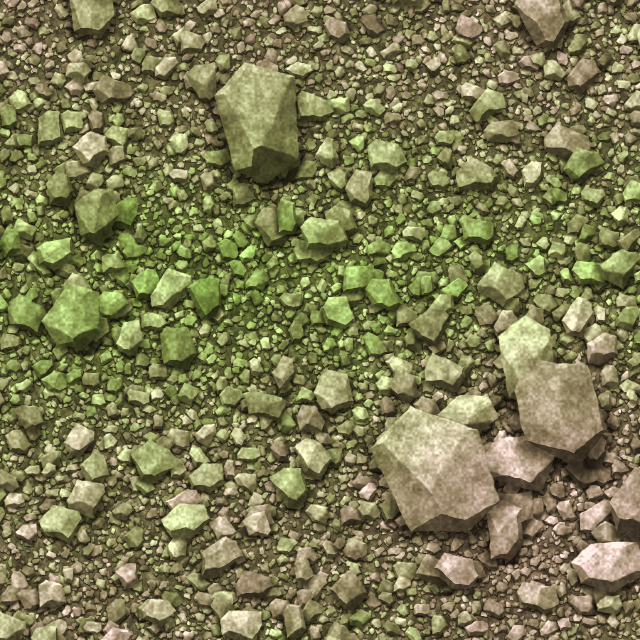
Give the GLSL for this texture, as a Shadertoy shader.

```glsl
#define FINEST_CELLS 92.0
#define LAYER_RATIO 0.56
#define LAYERS 6
#define FACETS 9
#define AMBIENT 0.20
#define DIFFUSE 0.53
#define EXPOSURE 1.14
#define SHADOW 0.62
#define ROUGHNESS 0.75
#define WARP 0.007
#define SOFTNESS 0.0013

const float TAU = 6.2832;
const vec3 SHADE_COLOR = vec3(0.02, 0.01, 0.0);
const vec3 STONE_COLOR = vec3(0.52, 0.505, 0.315);
const vec3 SUNLIT_COLOR = vec3(0.98, 1.0, 0.79);
const vec3 MOSS_SHIFT = vec3(-0.09, 0.04, -0.18);
const vec2 BOULDER_SPOT = vec2(0.83, 0.3);

vec3 hash3(vec2 p) {
    vec3 q = fract(p.xyx * vec3(0.1031, 0.1030, 0.0973));
    q += dot(q, q.yxz + 33.33);
    return fract((q.xxy + q.yzz) * q.zyx);
}

float valueNoise(vec2 p) {
    vec2 i = floor(p), f = fract(p);
    f = f * f * (3.0 - 2.0 * f);
    vec2 e = vec2(0.0, 1.0);
    return mix(mix(hash3(i).x, hash3(i + e.yx).x, f.x),
               mix(hash3(i + e.xy).x, hash3(i + e.yy).x, f.x), f.y);
}

float fbm(vec2 p) {
    float sum = 0.0, amp = 0.5;
    for (int i = 0; i < 4; i++) {
        sum += amp * valueNoise(p);
        p = mat2(1.6, 1.2, -1.2, 1.6) * p + 7.3;
        amp *= 0.6;
    }
    return sum / 1.088;
}

// Chance that a cell holds a stone: coarse ones favour the middle band
float stoneChance(vec2 centre, float coarse) {
    float band = (1.0 - smoothstep(0.55, 1.05, centre.y))
               * mix(0.55, 1.0, smoothstep(0.1, 0.35, centre.y));
    float boulders = 1.0 - smoothstep(0.12, 0.26, length(centre - BOULDER_SPOT));
    return mix(0.95, 0.08, coarse) * mix(1.0, band, coarse)
         + 0.8 * pow(coarse, 4.0) * boulders;
}

// Convex faceted stone: x = distance inside its outline, y = lit brightness
vec2 stone(vec2 p, vec2 seed, float size, float soft) {
    vec3 light = normalize(vec3(-0.28, 0.75, 0.6));
    float axisAngle = TAU * hash3(seed + 3.7).y;
    vec2 axis = vec2(cos(axisAngle), sin(axisAngle));
    float edge = 9.0, height = 9.0, lit = 0.0;
    for (int i = 0; i < FACETS; i++) {
        vec3 rnd = hash3(seed + float(i) * 17.31);
        float angle = TAU * (float(i) + 0.65 * rnd.x) / 6.0;
        vec2 dir = vec2(cos(angle), sin(angle));
        float steep = mix(0.6, 2.2, rnd.y), base;
        if (i < 6) {
            float reach = size * (0.6 + 0.4 * abs(dot(dir, axis))) * mix(0.8, 1.0, rnd.z);
            edge = min(edge, reach - dot(dir, p));
            base = reach * steep;
        } else {
            steep *= 0.25;
            base = size * mix(0.3, 0.4, rnd.z);
        }
        float plane = base - dot(dir, p) * steep;
        float facing = max(dot(normalize(vec3(dir * steep, 1.0)), light), 0.0);
        float front = clamp(0.5 + 0.5 * (height - plane) / soft, 0.0, 1.0);
        lit = mix(lit, facing, front);
        height = min(height, plane);
    }
    return vec2(edge, AMBIENT + DIFFUSE * lit);
}

void mainImage(out vec4 fragColor, in vec2 fragCoord) {
    vec2 uv = fragCoord / iResolution.y;
    vec2 warped = uv + WARP * (vec2(fbm(uv * 38.0), fbm(uv * 38.0 + 51.0)) - 0.5);

    // Soil between the stones; tone.x is brightness, tone.y a moss tint
    vec2 tone = vec2(0.14 + 0.36 * fbm(uv * 110.0), 0.0);

    // Stones from fine gravel to boulders, the lower ones in front
    float cells = FINEST_CELLS;
    for (int layer = 0; layer < LAYERS; layer++) {
        float coarse = float(layer) / float(LAYERS - 1);
        float soft = cells * max(SOFTNESS, 0.7 / iResolution.y);
        vec2 grid = warped * cells;
        for (int j = 1; j >= -1; j--)
        for (int i = -1; i <= 1; i++) {
            vec2 cell = floor(grid) + vec2(i, j);
            vec2 seed = cell + float(layer) * 113.7 + 20.0;
            vec3 rnd = hash3(seed);
            if (hash3(seed + 61.3).x > stoneChance((cell + 0.5) / cells, coarse)) continue;
            vec2 p = grid - cell - rnd.xy;
            if (dot(p, p) > 1.2) continue;
            vec2 rock = stone(p, seed, mix(0.34, 0.62, rnd.z), soft);
            vec3 look = hash3(seed + 29.1);
            float albedo = mix(0.78, 1.2, look.x);
            tone.x *= 1.0 - SHADOW * smoothstep(-0.16, 0.0, rock.x) * clamp(0.6 - p.y, 0.2, 1.0);
            tone = mix(tone, vec2(rock.y * albedo, look.y * 1.2 - 0.6),
                       smoothstep(-soft, soft, rock.x));
        }
        cells *= LAYER_RATIO;
    }

    // Weathered surface and fine grit
    float value = tone.x * EXPOSURE;
    value *= 1.0 + ROUGHNESS * (fbm(uv * 60.0 + 9.0) - 0.5);
    value *= 1.0 + 0.3 * (valueNoise(uv * 260.0) - 0.5);
    value = clamp(value, 0.0, 1.0);

    // Mossy middle, browner top, foot and boulder corner
    float moss = 1.3 * exp(-pow((uv.y - 0.55) / 0.24, 2.0)) - 0.45;
    moss -= 0.9 * (1.0 - smoothstep(0.1, 0.35, length(uv - BOULDER_SPOT)));
    moss += tone.y + 1.2 * (fbm(uv * 5.0) - 0.5);

    vec3 color = mix(SHADE_COLOR, STONE_COLOR, min(value * 2.0, 1.0));
    color = mix(color, SUNLIT_COLOR, max(value * 2.0 - 1.0, 0.0));
    color *= 1.0 + MOSS_SHIFT * clamp(moss, -1.0, 1.6);
    fragColor = vec4(color, 1.0);
}
```
